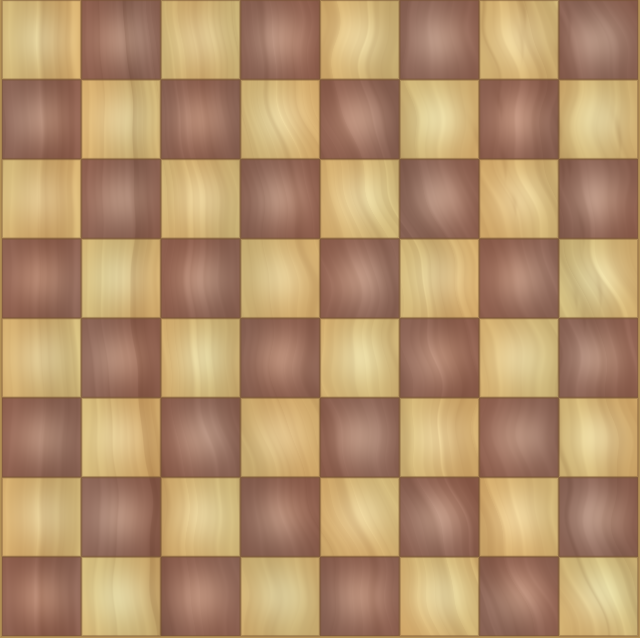
Give the GLSL for this pattern, as a Shadertoy shader.

```glsl
// Wooden checkerboard, eight squares by eight, with a soft glow in each square.
// One field of warped, sharp-edged grain bands runs through the whole board;
// short flecks mark its right side and thin brown seams part the squares.

const float SQUARES = 8.0;
const vec2 BOARD_MIN = vec2(0.0026, 0.0026);
const vec2 BOARD_MAX = vec2(0.9974, 1.0);
const vec3 LIGHT_CENTRE = vec3(0.885, 0.800, 0.590);
const vec3 LIGHT_EDGE = vec3(0.785, 0.655, 0.415);
const vec3 DARK_CENTRE = vec3(0.710, 0.550, 0.470);
const vec3 DARK_EDGE = vec3(0.510, 0.345, 0.285);
const vec3 SEAM_COLOUR = vec3(0.47, 0.33, 0.20);
const vec3 RIM_COLOUR = vec3(0.70, 0.56, 0.33);
const vec3 GRAIN_TINT = vec3(0.13, 0.17, 0.20);
const vec3 WARM_TINT = vec3(0.01, -0.025, -0.045);
const float GLOW_FALLOFF = 1.8;
const float SEAM_HALF_WIDTH = 0.012;
const float SEAM_OPACITY = 0.65;
const float SLANT = 0.20;
const int FLECKS = 16;
const float PI = 3.14159;

float hash(float n) {
    return fract(sin(n * 12.9898 + 4.137) * 4375.85);
}

// Bands with random strength: a crisp left edge, then a slow fade
float bands(float x, float seed) {
    float id = floor(x);
    float f = x - id;
    float strength = 2.0 * hash(id + seed) - 1.0;
    float edge = mix(0.08, 0.35, hash(id + seed + 31.0));
    return strength * smoothstep(0.0, edge, f) * (1.0 - f);
}

// Grain coordinate: upright at the left, leaning and wavy further right
float grainCoord(vec2 p) {
    float lean = smoothstep(0.05, 0.5, p.x);
    float wave = 0.014 * sin(p.y * 13.0 + p.x * 6.0)
               + 0.007 * sin(p.y * 29.0 - p.x * 11.0 + 1.0)
               + 0.003 * sin(p.y * 61.0 + p.x * 17.0);
    return p.x + lean * SLANT * p.y + wave * mix(0.25, 1.0, lean);
}

float grain(vec2 p) {
    float u = grainCoord(p);
    float drift = 0.15 * sin(p.y * 7.0 + u * 20.0);
    float g = 0.65 * bands(u * 17.0, 3.0)
            + 0.45 * bands(u * 33.0 + drift, 57.0)
            + 0.20 * bands(u * 71.0 + 2.0 * drift, 91.0);
    return g + 0.04 * sin(u * 410.0 + 3.0 * sin(p.y * 9.0));
}

// Short tapered streaks scattered over the upper right
float flecks(vec2 p) {
    float sum = 0.0;
    for (int i = 0; i < FLECKS; i++) {
        float n = float(i) * 3.7;
        vec2 centre = vec2(mix(0.74, 1.0, hash(n)), mix(0.5, 1.0, hash(n + 1.3)));
        vec2 d = p - centre;
        d.x += 0.15 * d.y + 4.0 * d.y * d.y;
        float halfLength = mix(0.015, 0.04, hash(n + 2.1));
        float width = 0.004 * (1.0 + 0.5 * clamp(d.y / halfLength, -1.0, 1.0));
        sum += exp(-d.x * d.x / (width * width) - d.y * d.y / (halfLength * halfLength));
    }
    return min(sum, 1.0);
}

void mainImage(out vec4 fragColor, in vec2 fragCoord) {
    vec2 uv = fragCoord / iResolution.xy;
    vec2 board = (uv - BOARD_MIN) / (BOARD_MAX - BOARD_MIN);
    vec2 p = board * SQUARES;
    vec2 pixel = SQUARES / iResolution.xy;

    // Alternating squares, dark at the lower left
    vec2 side = clamp(sin(PI * p) / (0.5 * PI * pixel), -1.0, 1.0);
    float light = 0.5 - 0.5 * side.x * side.y;

    // Glow from the middle of each square
    vec2 local = fract(p) - 0.5;
    vec2 cell = floor(p);
    float glow = exp(-GLOW_FALLOFF * 4.0 * dot(local, local));
    vec3 colour = mix(mix(DARK_EDGE, DARK_CENTRE, glow),
                      mix(LIGHT_EDGE, LIGHT_CENTRE, glow), light);

    // Grain, slow hue drift and flecks, with a slight shift per square
    float u = grainCoord(uv);
    float g = grain(uv) - 0.4 * flecks(uv);
    float warmth = sin(u * 23.0 + 2.0 * sin(uv.y * 5.0))
                 + hash(cell.x + 9.0 * cell.y) - 0.5;
    colour *= 1.0 + g * GRAIN_TINT + warmth * WARM_TINT;

    // Seams
    vec2 gap = 0.5 - abs(local);
    vec2 seam = 1.0 - smoothstep(vec2(0.0), SEAM_HALF_WIDTH + pixel, gap);
    colour = mix(colour, SEAM_COLOUR, SEAM_OPACITY * max(seam.x, seam.y));

    // Rim outside the squares
    vec2 outside = max(-p, p - SQUARES) / pixel;
    float rim = clamp(max(outside.x, outside.y) + 0.5, 0.0, 1.0);
    colour = mix(colour, RIM_COLOUR, rim);

    fragColor = vec4(colour, 1.0);
}
```
